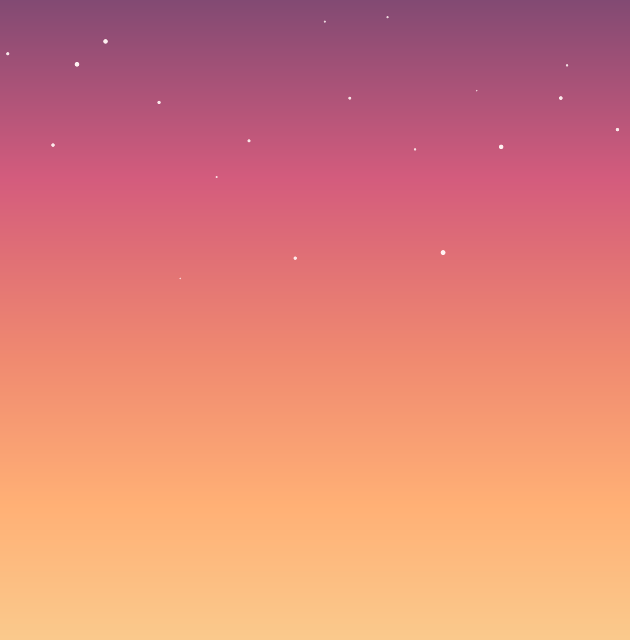
This background is drawn by a Shadertoy shader. Its source:

```glsl
// A clear dusk sky: a vertical gradient from plum through rose and coral
// to pale gold, with a few small stars scattered over the upper half.
// Colour stops are blended in sequence; an integer hash places the stars.

// Three pseudo-random values in 0..1 from one integer
vec3 hash3(uint seed) {
    uvec3 v = uvec3(seed, seed + 17u, seed + 59u) * 1664525u + 1013904223u;
    v.x += v.y * v.z; v.y += v.z * v.x; v.z += v.x * v.y;
    v ^= v >> 16u;
    v.x += v.y * v.z; v.y += v.z * v.x; v.z += v.x * v.y;
    return vec3(v >> 8u) / 16777216.0;
}

// Blend factor rising linearly from one depth to another
float ramp(float from, float to, float depth) {
    return clamp((depth - from) / (to - from), 0.0, 1.0);
}

// Sky colour by depth: 0 at the top, 1 at the bottom
vec3 skyColor(float depth) {
    vec3 sky = vec3(0.51, 0.29, 0.45);
    sky = mix(sky, vec3(0.83, 0.36, 0.49), ramp(0.00, 0.28, depth));
    sky = mix(sky, vec3(0.88, 0.44, 0.46), ramp(0.28, 0.405, depth));
    sky = mix(sky, vec3(0.94, 0.54, 0.44), ramp(0.405, 0.56, depth));
    sky = mix(sky, vec3(1.00, 0.69, 0.46), ramp(0.56, 0.79, depth));
    return mix(sky, vec3(0.98, 0.79, 0.55), ramp(0.79, 1.0, depth));
}

// Coverage of all stars at p, measured in canvas heights
float starField(vec2 p, float aspect, float pixel) {
    const int count = 19;
    float coverage = 0.0;
    for (int i = 0; i < count; i++) {
        vec3 rnd = hash3(uint(i) + 7u);
        // Even columns with jitter, denser towards the top
        float x = (float(i) + rnd.x) / float(count) * aspect;
        float depth = 0.015 + 0.44 * pow(rnd.y, 1.3);
        float radius = mix(0.0012, 0.0038, rnd.z * rnd.z);
        float dist = length(p - vec2(x, 1.0 - depth)) - radius;
        float disc = 1.0 - smoothstep(-0.5 * pixel, 0.5 * pixel, dist);
        coverage = max(coverage, disc * mix(0.75, 1.0, rnd.z));
    }
    return coverage;
}

void mainImage(out vec4 fragColor, in vec2 fragCoord) {
    vec2 p = fragCoord / iResolution.y;
    float aspect = iResolution.x / iResolution.y;

    vec3 color = skyColor(1.0 - p.y);
    float stars = starField(p, aspect, 1.0 / iResolution.y);
    color = mix(color, vec3(1.0, 0.95, 0.95), stars);

    fragColor = vec4(color, 1.0);
}
```
